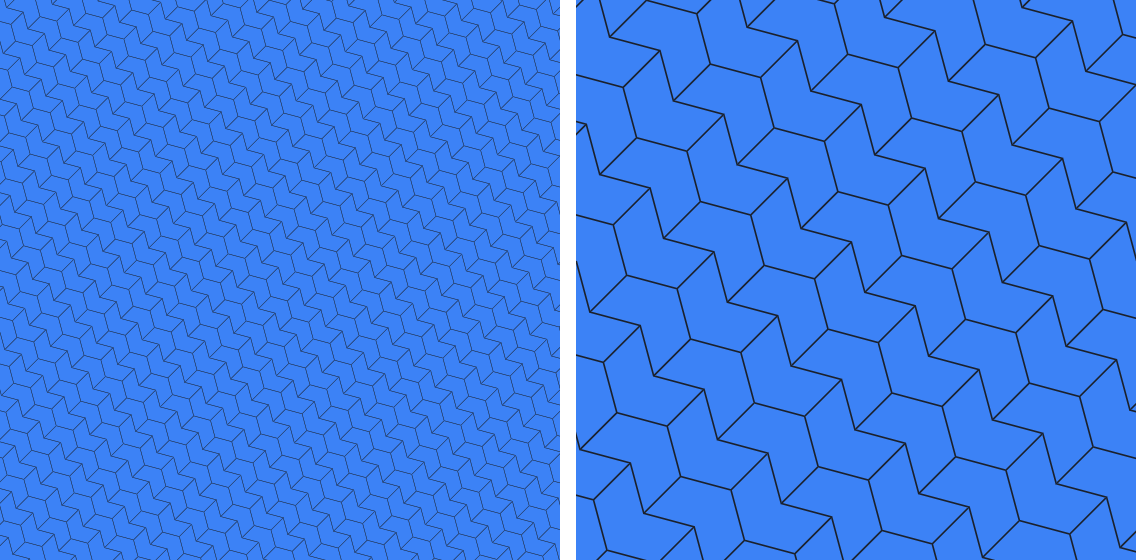
Left, the full canvas; right, a detail of the centre.
A three.js fragment shader for this pattern:

```glsl
// Thin dark outlines of interlocking chevron hexagons on blue, set along the diagonal.
#define SIDE 0.03101
#define LINE_WIDTH 0.00098
#define ORIGIN vec2(0.01777, -0.00146)
#define FILL_COLOR vec3(0.235, 0.51, 0.965)
#define LINE_COLOR vec3(0.105, 0.13, 0.172)

varying vec2 vUv;

const float HALF_PERIOD = 0.8660254; // zigzag edge of length 1 at 30 degrees
const float SLOPE = 0.5773503;

// Axes: x runs down-right along the zigzags, y up-right across them.
vec2 diagonalFrame(vec2 uv) {
  vec2 q = vec2(uv.x, 1.0 - uv.y);
  return vec2(q.x + q.y, q.x - q.y) * 0.7071068;
}

// Distance to the nearest outline, in units of the edge length.
float outlineDistance(vec2 p) {
  // Stacked zigzags, one edge length apart
  float t = abs(mod(p.x + HALF_PERIOD, 2.0 * HALF_PERIOD) - HALF_PERIOD);
  float height = p.y - t * SLOPE;
  float row = floor(height);
  float f = height - row;
  float zigzag = min(f, 1.0 - f) * HALF_PERIOD;

  // Rungs between zigzags, shifted by half a period on odd rows
  float rung = mix(t, HALF_PERIOD - t, mod(row, 2.0));
  return min(zigzag, rung);
}

// Share of a filter footprint covered by a line centred at distance d.
float lineCoverage(float d, float width, float footprint) {
  float lo = max(d - 0.5 * footprint, -0.5 * width);
  float hi = min(d + 0.5 * footprint, 0.5 * width);
  return clamp((hi - lo) / footprint, 0.0, 1.0);
}

void main() {
  vec2 p = (diagonalFrame(vUv) - ORIGIN) / SIDE;
  float footprint = max(fwidth(vUv.x), 0.00001);
  float ink = lineCoverage(outlineDistance(p) * SIDE, LINE_WIDTH, footprint);
  gl_FragColor = vec4(mix(FILL_COLOR, LINE_COLOR, ink), 1.0);
}
```
